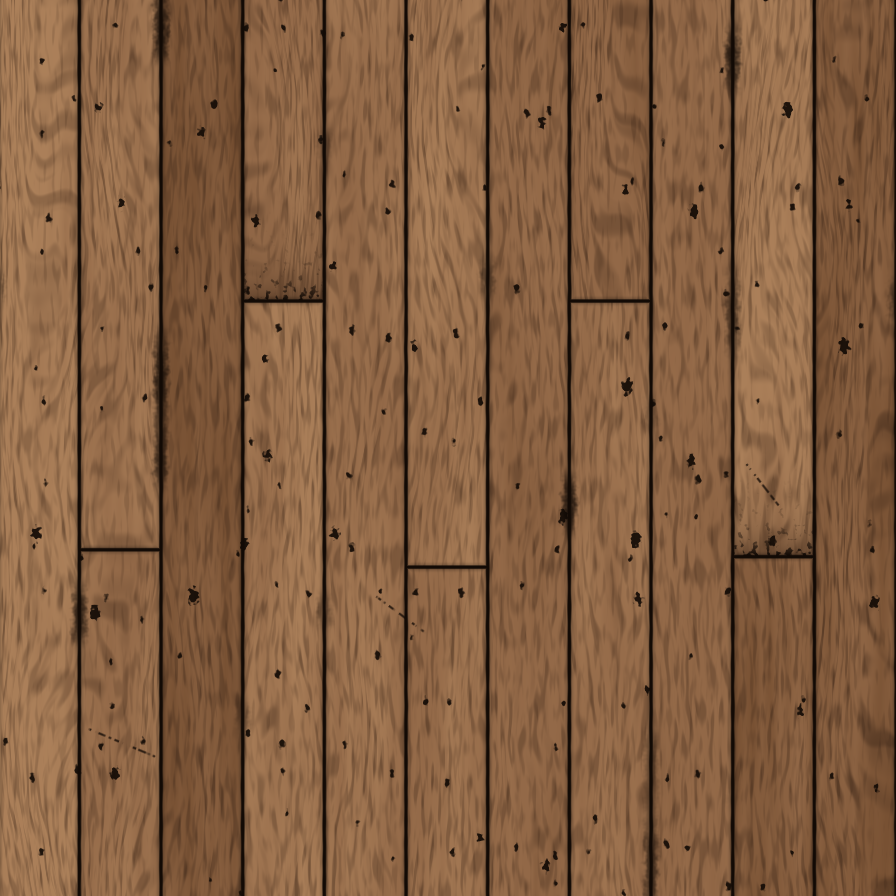
Write a three.js fragment shader that draws this texture.

```glsl
// Worn hardwood floor: eleven upright planks with dark seams, staggered joints, grain and pits.
varying vec2 vUv;

const float PLANK_WIDTH = 0.09115;
const float FIRST_SEAM = -0.0026;
const float SEAM_HALF = 0.0019;
const float SOFT = 0.0011;
const float HIGH_JOINT = 0.664;
const float LOW_JOINT = 0.377;
const float JOINT_JITTER = 0.011;
const float RINGS_PER_PLANK = 13.0;
const vec2 PIT_CELLS = vec2(12.0, 11.0);
const vec2 SPECK_CELLS = vec2(26.0, 24.0);
const vec3 LIGHT_WOOD = vec3(0.67, 0.50, 0.35);
const vec3 MID_WOOD = vec3(0.575, 0.41, 0.28);
const vec3 DARK_WOOD = vec3(0.45, 0.30, 0.185);
const vec3 PORE = vec3(0.27, 0.175, 0.11);
const vec3 SEAM = vec3(0.07, 0.04, 0.02);

float hash(vec2 p) {
  vec3 q = fract(p.xyx * 0.1031);
  q += dot(q, q.yzx + 33.33);
  return fract((q.x + q.y) * q.z);
}

vec2 gradient(vec2 cell) {
  float angle = 6.2832 * hash(cell);
  return vec2(cos(angle), sin(angle));
}

float gnoise(vec2 p) {
  vec2 i = floor(p), f = fract(p);
  vec2 u = f * f * f * (f * (f * 6.0 - 15.0) + 10.0);
  vec2 e = vec2(1.0, 0.0);
  float low = mix(dot(gradient(i), f), dot(gradient(i + e), f - e), u.x);
  float high = mix(dot(gradient(i + e.yx), f - e.yx), dot(gradient(i + 1.0), f - 1.0), u.x);
  return mix(low, high, u.y);
}

// Picks entry i out of twelve values.
float pick(float i, vec4 a, vec4 b, vec4 c) {
  vec4 k = vec4(0.0, 1.0, 2.0, 3.0) - i;
  return dot(a, max(1.0 - abs(k), 0.0)) + dot(b, max(1.0 - abs(k + 4.0), 0.0))
       + dot(c, max(1.0 - abs(k + 8.0), 0.0));
}

float band(float d, float halfWidth) {
  return 1.0 - smoothstep(halfWidth - SOFT, halfWidth + SOFT, d);
}

// Ragged holes, at most one in each cell.
float pits(vec2 p, vec2 cells, float chance, float size) {
  vec2 id = floor(p * cells);
  vec2 jitter = vec2(hash(id + 17.0), hash(id + 59.0));
  vec2 center = (id + 0.25 + 0.5 * jitter) / cells;
  float radius = size * (mix(0.45, 1.0, hash(id + 83.0)) + 0.8 * gnoise(p * 230.0));
  return step(hash(id + 5.0), chance) * band(length((p - center) * vec2(1.0, 0.65)), radius);
}

// Three slanted rows of small dents.
float dents(vec2 p) {
  float mark = 0.0;
  for (int n = 0; n < 3; n++) {
    float i = float(n);
    vec2 start = vec2(0.10 + 0.27 * i + 0.0475 * i * i, 0.186 + 0.15 * i);
    vec2 along = vec2(0.072 - 0.015 * i, -0.030 - 0.012 * i);
    float t = clamp(dot(p - start, along) / dot(along, along), 0.0, 1.0);
    float dash = smoothstep(-0.15, 0.2, gnoise(vec2(t * 16.0, i * 9.0 + 0.4)));
    mark = max(mark, dash * band(length(p - start - t * along), 0.0012));
  }
  return mark;
}

void main() {
  vec2 p = vUv;

  // Plank layout: every second column is cut by one joint.
  float across = (p.x - FIRST_SEAM) / PLANK_WIDTH;
  float col = floor(across);
  float px = fract(across);
  float low = step(mod(col, 4.0), 1.5);
  float jointY = mix(HIGH_JOINT, LOW_JOINT + JOINT_JITTER * sin(1.03 * col), low);
  float jointed = mod(col, 2.0);
  float upper = mix(1.0, step(jointY, p.y), jointed);
  float sideDist = min(px, 1.0 - px) * PLANK_WIDTH;
  float jointDist = mix(1.0, abs(p.y - jointY), jointed);
  vec2 seed = vec2(col * 13.7, upper * 31.3 + col * 5.1);

  // Plank tone
  float upperTone = pick(col, vec4(0.9, 0.72, 0.15, 0.6), vec4(0.66, 0.76, 0.42, 0.36), vec4(0.5, 0.82, 0.22, 0.5));
  float lowerTone = pick(col, vec4(0.9, 0.66, 0.15, 0.76), vec4(0.66, 0.6, 0.42, 0.64), vec4(0.5, 0.2, 0.22, 0.5));
  float tone = mix(lowerTone, upperTone, upper);
  float shade = tone + 0.32 * gnoise(vec2(px * 1.6, p.y * 3.5) + seed) + 0.15 * gnoise(vec2(px * 9.0, p.y * 5.0) + seed);
  vec3 color = mix(DARK_WOOD, MID_WOOD, smoothstep(-0.1, 0.5, shade));
  color = mix(color, LIGHT_WOOD, smoothstep(0.45, 1.0, shade));

  // Grain: pores drawn out along warped growth rings
  float figure = mix(0.25, 1.4, hash(seed + 3.0));
  float ring = px * RINGS_PER_PLANK + 9.0 * figure * gnoise(vec2(px * 1.1, p.y * 3.0) + seed)
             + 0.7 * gnoise(vec2(px * 3.0, p.y * 15.0) + seed);
  float pores = smoothstep(0.0, 0.4, gnoise(vec2(ring * 1.1, p.y * 26.0) + seed));
  float fine = smoothstep(0.05, 0.45, gnoise(vec2(p.x * 210.0, p.y * 32.0) + seed));
  float rings = smoothstep(0.2, 1.0, sin(3.1416 * ring)) * (0.5 + gnoise(vec2(ring, p.y * 40.0)));
  float grain = 0.55 * pores + 0.35 * fine + 0.3 * figure * rings;
  color = mix(color, PORE, clamp(grain, 0.0, 1.0) * mix(0.75, 0.5, tone));

  // Stains along the edges and above some joints
  float blot = gnoise(p * vec2(130.0, 90.0)) + 0.5 * gnoise(p * 260.0);
  float edgePatch = smoothstep(0.2, 0.5, gnoise(vec2(floor(across + 0.5) * 7.3, p.y * 8.0)));
  float edgeStain = edgePatch * (1.0 - smoothstep(0.002, 0.011, sideDist + 0.005 * blot));
  float stained = step(abs(mod(col, 6.0) - 3.0), 0.5) * upper;
  float endStain = stained * exp(-38.0 * max(p.y - jointY, 0.0));
  color = mix(color, PORE, 0.65 * endStain);
  color = mix(color, SEAM, max(0.75 * edgeStain, endStain * smoothstep(0.1, 0.4, blot + 0.4 * endStain - 0.25)));

  // Pits, dents and seams
  float wear = max(pits(p, PIT_CELLS, 0.22, 0.0058), pits(p + 0.013, SPECK_CELLS, 0.22, 0.0032));
  color = mix(color, SEAM, 0.92 * max(wear, 0.85 * dents(p)));
  float ragged = SEAM_HALF + 0.0007 * gnoise(vec2(col, p.y * 45.0));
  float gap = min(sideDist, jointDist);
  color *= 1.0 - 0.25 * (1.0 - smoothstep(0.0, 0.007, gap));
  color = mix(color, SEAM, max(band(sideDist, ragged), band(jointDist, SEAM_HALF)));
  gl_FragColor = vec4(color, 1.0);
}
```
